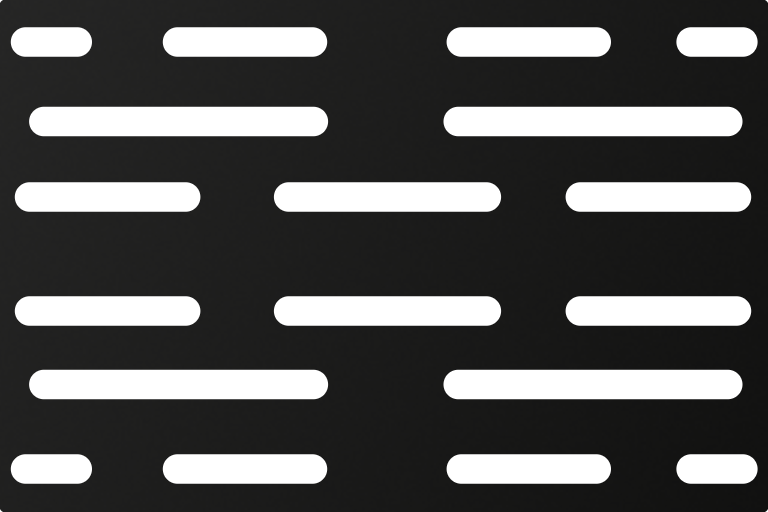
This pattern is drawn by a Shadertoy shader. Its source:

```glsl
// A dark plate with six rows of white rounded slots, mirrored about both axes.
// Each slot family is one capsule distance, folded with abs() into its mirror
// copies; the plate is a rounded box with a diagonal gradient and faint grain.

const float CANVAS_WIDTH = 768.0;   // design units across the canvas
const float SLOT_RADIUS = 14.75;
const float CORNER_RADIUS = 6.0;
const float GRAIN_SIZE = 3.0;
const float GRAIN_AMOUNT = 0.006;
const vec3 SLOT_COLOR = vec3(1.0);
const vec3 PLATE_LIGHT = vec3(0.148, 0.148, 0.146);
const vec3 PLATE_DARK = vec3(0.066, 0.066, 0.063);
const vec2 GRADIENT_WEIGHT = vec2(0.72, 0.28);

// Slot families: mirror axis (xy), then offset of the slot centre from it (zw)
const int FAMILIES = 5;
const vec4 SLOT_PLACE[FAMILIES] = vec4[FAMILIES](
    vec4( 0.2,  0.5, 332.8, 213.5),   // outer rows, short end slots
    vec4( 2.9,  0.5, 141.9, 213.5),   // outer rows, inner slots
    vec4( 1.8,  3.0, 207.2, 131.5),   // second rows, long slots
    vec4(-1.0,  2.0, 275.4,  57.0),   // inner rows, side slots
    vec4( 3.5,  2.0,   0.0,  57.0));  // inner rows, centre slot
const float SLOT_HALF_LENGTH[FAMILIES] =
    float[FAMILIES](40.6, 82.2, 149.5, 92.8, 113.6);

float hash(vec2 p) {
    vec3 q = fract(vec3(p.xyx) * 0.1031);
    q += dot(q, q.yzx + 33.33);
    return fract((q.x + q.y) * q.z);
}

float valueNoise(vec2 p) {
    vec2 i = floor(p), f = fract(p);
    f = f * f * (3.0 - 2.0 * f);
    return mix(mix(hash(i), hash(i + vec2(1, 0)), f.x),
               mix(hash(i + vec2(0, 1)), hash(i + vec2(1, 1)), f.x), f.y);
}

float roundedBox(vec2 p, vec2 halfSize, float radius) {
    vec2 q = abs(p) - halfSize + radius;
    return length(max(q, 0.0)) + min(max(q.x, q.y), 0.0) - radius;
}

// Distance to the nearest slot
float slots(vec2 p) {
    float d = 1e5;
    for (int i = 0; i < FAMILIES; i++) {
        vec4 place = SLOT_PLACE[i];
        vec2 q = abs(p - place.xy) - place.zw;
        d = min(d, roundedBox(q, vec2(SLOT_HALF_LENGTH[i], SLOT_RADIUS), SLOT_RADIUS));
    }
    return d;
}

// Antialiased fill: 1 inside, 0 outside, over one pixel
float coverage(float d, float pixel) {
    return clamp(0.5 - d / pixel, 0.0, 1.0);
}

void mainImage(out vec4 fragColor, in vec2 fragCoord) {
    float pixel = CANVAS_WIDTH / iResolution.x;
    vec2 halfCanvas = 0.5 * iResolution.xy * pixel;
    vec2 p = fragCoord * pixel - halfCanvas;
    vec2 uv = fragCoord / iResolution.xy;

    // Plate shade, lightest at the upper left
    float shade = dot(vec2(uv.x, 1.0 - uv.y), GRADIENT_WEIGHT);
    vec3 plate = mix(PLATE_LIGHT, PLATE_DARK, shade);
    plate += GRAIN_AMOUNT * (valueNoise((p + halfCanvas) / GRAIN_SIZE) - 0.5);

    // Cut the slots and the rounded corners
    float solid = coverage(roundedBox(p, halfCanvas + 0.5 * pixel, CORNER_RADIUS), pixel);
    solid *= 1.0 - coverage(slots(p), pixel);
    fragColor = vec4(mix(SLOT_COLOR, plate, solid), 1.0);
}
```
